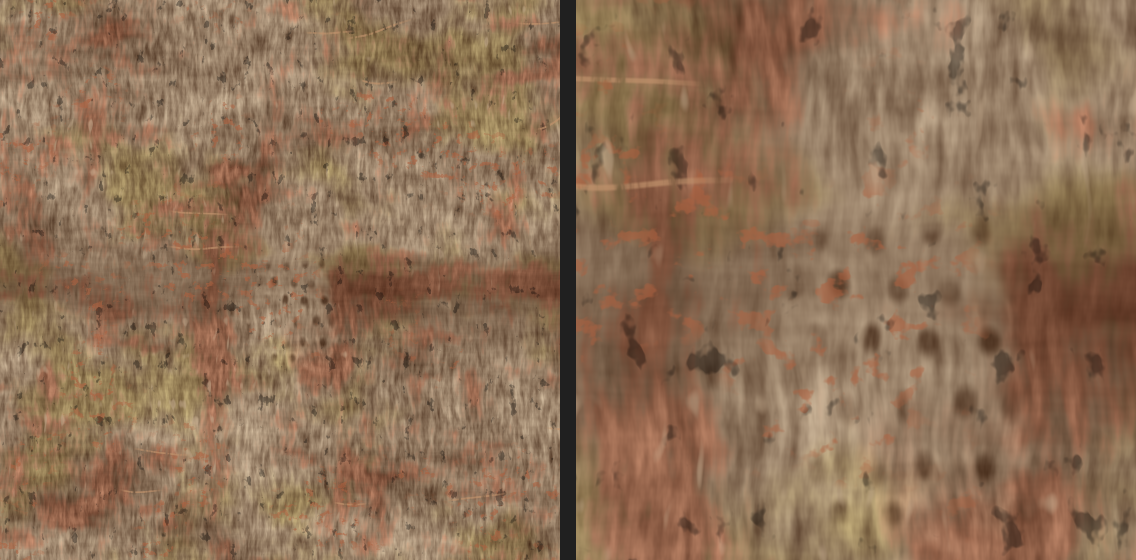
Left: the whole. Right: its middle third, enlarged.
This texture is drawn by a three.js fragment shader. Its source:

```glsl
// Weathered painted wood: tan vertical fibres, worn red and olive stains, dents and scratches.
#define DARK_WOOD vec3(0.40, 0.30, 0.22)
#define PALE_WOOD vec3(0.71, 0.62, 0.515)
#define RED_STAIN vec3(0.99, 0.77, 0.71)
#define OLIVE_STAIN vec3(0.95, 0.95, 0.77)
#define RUST vec3(0.68, 0.38, 0.25)
#define SCRATCH vec3(0.75, 0.57, 0.42)
#define GRAIN_CONTRAST 0.62
#define STAIN_AMOUNT 0.90
#define BAND_HEIGHT 0.49
#define DENT_CENTRE vec2(0.53, 0.45)
#define DENT_SPACING 0.034
#define SCRATCH_COUNT 12

varying vec2 vUv;

vec2 hash2(vec2 p) {
  vec3 q = fract(p.xyx * vec3(0.1031, 0.1030, 0.0973));
  q += dot(q, q.yzx + 33.33);
  return fract((q.xx + q.yz) * q.zy);
}

float cornerSlope(vec2 cell, vec2 offset) {
  float angle = 6.28318 * hash2(cell).x;
  return dot(vec2(cos(angle), sin(angle)), offset);
}

float gradientNoise(vec2 p) {
  vec2 i = floor(p), f = fract(p);
  vec2 w = f * f * f * (f * (f * 6.0 - 15.0) + 10.0);
  vec2 e = vec2(1.0, 0.0);
  float low = mix(cornerSlope(i, f), cornerSlope(i + e, f - e), w.x);
  float high = mix(cornerSlope(i + e.yx, f - e.yx), cornerSlope(i + 1.0, f - 1.0), w.x);
  return mix(low, high, w.y);
}

float fbm(vec2 p) {
  float sum = 0.0, amplitude = 1.0;
  for (int i = 0; i < 4; i++) {
    sum += amplitude * gradientNoise(p);
    p = mat2(1.95, 0.15, -0.15, 1.95) * p + 17.3;
    amplitude *= 0.55;
  }
  return sum;
}

// Jittered rows of small upright hollows
float dents(vec2 uv) {
  vec2 p = uv / DENT_SPACING;
  p.x += 0.5 * mod(floor(p.y), 2.0);
  vec2 rnd = hash2(floor(p) + 61.0);
  vec2 d = fract(p) - 0.5 - 0.3 * (rnd - 0.5);
  return (0.35 + 0.65 * rnd.y) * (1.0 - smoothstep(0.08, 0.30, length(d * vec2(1.15, 0.8))));
}

// Thin tapered lines, mostly nearly level
float scratches(vec2 uv) {
  float cover = 0.0;
  for (int i = 0; i < SCRATCH_COUNT; i++) {
    vec2 start = hash2(vec2(float(i), 7.0));
    vec2 rnd = hash2(vec2(float(i), 23.0));
    float angle = mix(-0.08, 0.75, rnd.x * rnd.x);
    vec2 d = uv - start;
    float along = dot(d, vec2(cos(angle), sin(angle))) / mix(0.05, 0.17, rnd.y);
    float across = abs(dot(d, vec2(-sin(angle), cos(angle))) + 0.003 * sin(along * 4.0));
    float ends = smoothstep(0.0, 0.2, along) * (1.0 - smoothstep(0.6, 1.0, along));
    cover = max(cover, ends * (1.0 - smoothstep(0.0006, 0.0026, across)));
  }
  return cover;
}

void main() {
  vec2 uv = vUv;
  vec2 warped = uv + 0.006 * vec2(gradientNoise(uv * 14.0), gradientNoise(uv * 14.0 + 40.0));

  // Broad wear, upright fibres and level scuffs
  float broad = fbm(uv * vec2(3.5, 6.0) + 3.0);
  float mottle = fbm(warped * vec2(15.0, 19.0) + 31.0);
  float grain = fbm(warped * vec2(85.0, 21.0) + 9.0);
  float fibre = gradientNoise(warped * vec2(190.0, 42.0));
  float scuff = fbm(warped * vec2(5.0, 46.0) + 71.0);

  // Smooth dark belt across the middle
  float beltOffset = (uv.y - BAND_HEIGHT + 0.09 * gradientNoise(uv * vec2(3.0, 2.0) + 5.0)) / 0.075;
  float belt = exp(-beltOffset * beltOffset);
  float roughness = 1.0 - 0.55 * belt;

  // Stains broken up by the fibres
  float level = fbm(uv * vec2(3.5, 9.0) + 53.0);
  float upright = fbm(uv * vec2(9.0, 4.0) + 87.0);
  float breakup = 0.35 * grain + 0.35 * mottle;
  float redBelt = belt * smoothstep(0.5, -0.7, beltOffset);
  float red = smoothstep(0.0, 0.55, max(level, upright) + breakup + 0.30 * redBelt - 0.12);
  float olive = smoothstep(-0.05, 0.5, fbm(uv * vec2(4.0, 5.0) + 111.0) + 0.3 * breakup + 0.3 * (belt - redBelt));

  // Wood tone, tinted by the stains
  float tone = 0.65 + 0.34 * broad + 0.36 * mottle * roughness + 0.18 * scuff;
  tone += GRAIN_CONTRAST * roughness * (grain + 0.55 * fibre);
  tone -= 0.28 * belt + 0.16 * red;

  // Dented pale patch
  vec2 fromDents = abs(uv - DENT_CENTRE + 0.025 * mottle) / vec2(0.065, 0.095);
  float dentArea = 1.0 - smoothstep(0.7, 1.15, max(fromDents.x, fromDents.y));
  tone += dentArea * (0.18 - 0.75 * dents(warped));
  red *= 1.0 - 0.7 * dentArea;

  vec3 color = mix(DARK_WOOD, PALE_WOOD, clamp(tone, -0.45, 1.35));
  color *= mix(vec3(1.0), OLIVE_STAIN, STAIN_AMOUNT * olive * (1.0 - red));
  color *= mix(vec3(1.0), RED_STAIN, STAIN_AMOUNT * red);

  // Rust flakes, dark pits and pale chips
  float rustArea = smoothstep(0.0, 0.35, fbm(uv * 5.0 + 141.0));
  float rust = rustArea * smoothstep(0.20, 0.48, fbm(warped * vec2(48.0, 56.0) + 19.0));
  color = mix(color, RUST, 0.6 * rust);
  float pits = smoothstep(0.38, 0.62, fbm(warped * vec2(42.0, 30.0) + 163.0));
  color *= 1.0 - 0.35 * pits;
  float chips = smoothstep(0.36, 0.6, gradientNoise(warped * vec2(95.0, 34.0) + 201.0) + 0.2 * broad);
  color = mix(color, PALE_WOOD * 1.08, 0.55 * chips * roughness);

  float scratch = scratches(warped) * smoothstep(-0.35, 0.25, grain + 0.15);
  color = mix(color, SCRATCH, 0.7 * scratch);
  gl_FragColor = vec4(color, 1.0);
}
```
